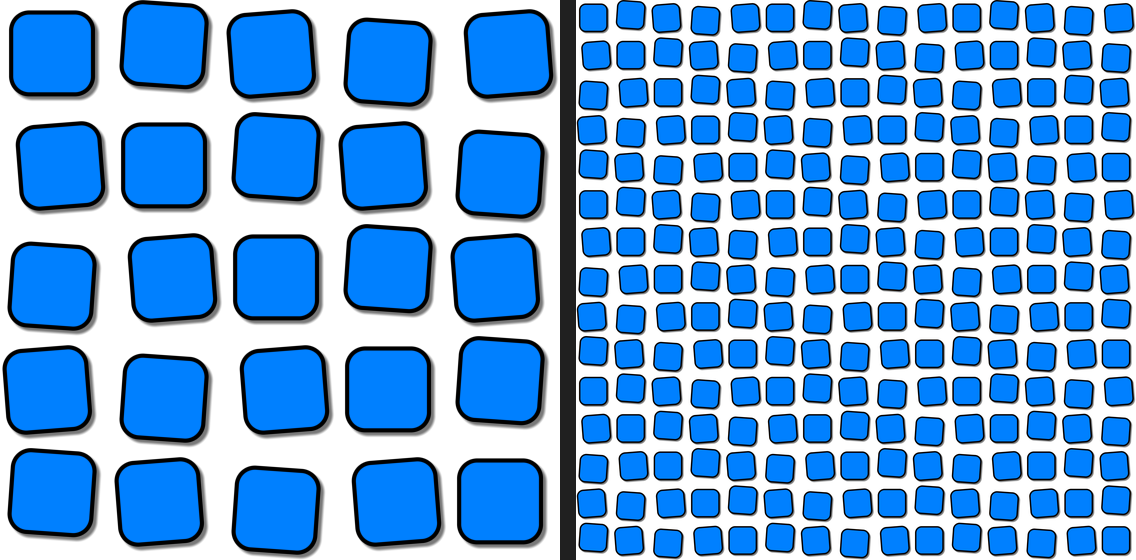
Left, the tile; right, the same tile 3 across and 3 down.
Write a WebGL 1 fragment shader that draws this pattern.

```glsl
precision highp float;

uniform vec2 u_resolution;

// Lengths are in cell units, angles in radians
const float REPEATS = 5.0;
const vec2 REST_CENTER = vec2(0.465, 0.523);
const float HALF_SIDE = 0.384;
const float CORNER_RADIUS = 0.18;
const float OUTLINE_WIDTH = 0.037;
const vec2 SHADOW_OFFSET = vec2(0.031, -0.031);
const float SHADOW_BLUR = 0.018;
const float SHADOW_OPACITY = 0.52;

const vec3 PAPER_COLOR = vec3(1.0);
const vec3 FILL_COLOR = vec3(0.0, 0.5, 1.0);
const vec3 OUTLINE_COLOR = vec3(0.0);

// Shift (xy) and counterclockwise tilt (z) of each pose in the cycle of five
const vec3 POSE_STRAIGHT = vec3(0.0);
const vec3 POSE_UP = vec3(0.0, 0.078, -0.070);
const vec3 POSE_LEFT = vec3(-0.043, -0.005, 0.078);
const vec3 POSE_DOWN = vec3(0.0, -0.078, -0.070);
const vec3 POSE_RIGHT = vec3(0.075, -0.005, 0.078);

vec3 tilePose(vec2 cell) {
    // The cycle advances along the rows and steps diagonally
    float phase = mod(cell.x + cell.y + 1.0, 5.0);
    if (phase < 0.5) return POSE_STRAIGHT;
    if (phase < 1.5) return POSE_UP;
    if (phase < 2.5) return POSE_LEFT;
    if (phase < 3.5) return POSE_DOWN;
    if (phase < 4.5) return POSE_RIGHT;
    return POSE_STRAIGHT;
}

vec2 rotate(vec2 p, float angle) {
    float c = cos(angle);
    float s = sin(angle);
    return vec2(c * p.x - s * p.y, s * p.x + c * p.y);
}

float roundedSquare(vec2 p, float halfSide, float radius) {
    vec2 q = abs(p) - (halfSide - radius);
    return length(max(q, 0.0)) + min(max(q.x, q.y), 0.0) - radius;
}

float coverage(float dist, float softness) {
    return 1.0 - smoothstep(-softness, softness, dist);
}

void main() {
    vec2 grid = gl_FragCoord.xy / u_resolution * REPEATS;
    float edge = 0.75 * REPEATS / min(u_resolution.x, u_resolution.y);

    // Place the tile inside its cell
    vec3 pose = tilePose(floor(grid));
    vec2 p = fract(grid) - REST_CENTER - pose.xy;
    float tile = roundedSquare(rotate(p, -pose.z), HALF_SIDE, CORNER_RADIUS);
    float shadow = roundedSquare(rotate(p - SHADOW_OFFSET, -pose.z),
                                 HALF_SIDE, CORNER_RADIUS);

    // Layer shadow, outline and fill
    float shade = SHADOW_OPACITY * coverage(shadow, max(SHADOW_BLUR, edge));
    vec3 color = PAPER_COLOR * (1.0 - shade);
    color = mix(color, OUTLINE_COLOR, coverage(tile, edge));
    color = mix(color, FILL_COLOR, coverage(tile + OUTLINE_WIDTH, edge));

    gl_FragColor = vec4(color, 1.0);
}
```
